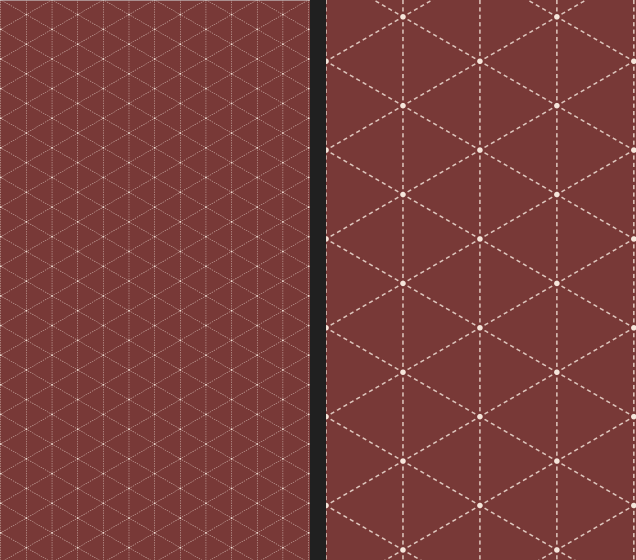
Left, the full canvas; right, a detail of the centre.
This pattern is drawn by a Shadertoy shader. Its source:

```glsl
const vec3 MAROON = vec3(0.47, 0.225, 0.217);
const vec3 CREAM = vec3(0.96, 0.90, 0.86);
const vec3 TRIM = vec3(0.76, 0.72, 0.72);

const float EDGE = 0.09554;                 // triangle side, in canvas widths
const vec2 ORIGIN = vec2(0.0024, 0.0875);   // one lattice node, in canvas widths
const float ROW_GAP = 0.8660254;            // triangle height, in sides
const float DASHES = 12.0;                  // dashes per side
const float DASH_DUTY = 0.56;
const float LINE_HALF = 0.0085;
const float NODE_RADIUS = 0.031;
const float LINE_OPACITY = 0.82;
const float TRIM_HEIGHT = 0.0022;

// Share of a pixel covered by a band centred on zero
float bandCoverage(float d, float halfWidth, float pixel) {
    float top = min(d + 0.5 * pixel, halfWidth);
    float bottom = max(d - 0.5 * pixel, -halfWidth);
    return clamp((top - bottom) / pixel, 0.0, 1.0);
}

// Signed distance to the nearest multiple of a period
float repeatOffset(float x, float period) {
    return x - period * round(x / period);
}

// Parallel dashed lines running along a unit direction
float dashedLines(vec2 p, vec2 direction, float pixel) {
    float across = dot(p, vec2(-direction.y, direction.x));
    float along = dot(p, direction);
    float line = bandCoverage(repeatOffset(across, ROW_GAP), LINE_HALF, pixel);
    float dashOffset = repeatOffset(along, 1.0 / DASHES);
    return line * bandCoverage(dashOffset, 0.5 * DASH_DUTY / DASHES, pixel);
}

// Distance to the closest node of the triangular lattice
float nodeDistance(vec2 p) {
    vec2 cell = vec2(2.0 * ROW_GAP, 1.0);
    vec2 corner = p - cell * round(p / cell);
    vec2 q = p - 0.5 * cell;
    vec2 centre = q - cell * round(q / cell);
    return min(length(corner), length(centre));
}

void mainImage(out vec4 fragColor, in vec2 fragCoord) {
    vec2 p = (fragCoord / iResolution.x - ORIGIN) / EDGE;
    float pixel = 1.0 / (iResolution.x * EDGE);

    // Three families of dashed lines
    float lines = 0.0;
    for (int i = 0; i < 3; i++) {
        float angle = radians(30.0 + 60.0 * float(i));
        lines = max(lines, dashedLines(p, vec2(cos(angle), sin(angle)), pixel));
    }

    // Round dots at the crossings
    float dots = clamp(0.5 + (NODE_RADIUS - nodeDistance(p)) / pixel, 0.0, 1.0);
    vec3 color = mix(MAROON, CREAM, max(lines * LINE_OPACITY, dots));

    // Hairline along the top edge
    float fromTop = (iResolution.y - fragCoord.y) / iResolution.x;
    color = mix(color, TRIM, bandCoverage(fromTop, TRIM_HEIGHT, 1.0 / iResolution.x));

    fragColor = vec4(color, 1.0);
}
```
